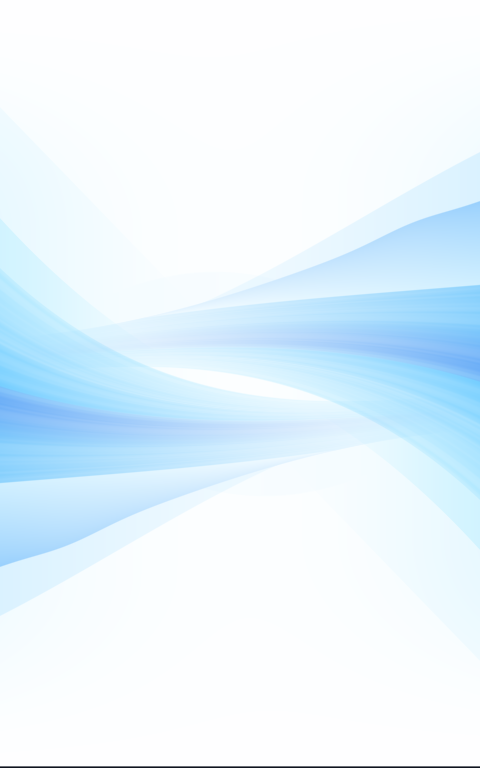
Write a WebGL 2 fragment shader that draws this background.

```glsl
#version 300 es
precision highp float;
// Two translucent blue ribbons sweeping in from opposite sides over white.
uniform vec2 u_resolution;
out vec4 fragColor;

float hash(float n) {
    return fract(sin(n * 91.345) * 47453.5);
}

float noise(float x) {
    float cell = floor(x);
    return mix(hash(cell), hash(cell + 1.0), smoothstep(0.0, 1.0, x - cell));
}

// Cubic through four heights at x = 0, 1/3, 2/3 and 1.
float curve(vec4 h, float x) {
    float u = 3.0 * x;
    vec4 weights = vec4((u - 1.0) * (u - 2.0) * (u - 3.0) / -6.0,
                        u * (u - 2.0) * (u - 3.0) / 2.0,
                        u * (u - 1.0) * (u - 3.0) / -2.0,
                        u * (u - 1.0) * (u - 2.0) / 6.0);
    return dot(h, weights);
}

// Smooth step from 0 above an edge to 1 below it.
float below(float y, float edge) {
    float soft = max(0.0012, 0.7 / u_resolution.y);
    return smoothstep(-soft, soft, y - edge);
}

// Light left after passing the right-hand ribbon; y runs downward.
vec3 ribbon(vec2 p) {
    float x = p.x, y = p.y;
    float veilTop = curve(vec4(0.449, 0.417, 0.315, 0.198), x);
    float top = curve(vec4(0.440, 0.409, 0.344, 0.263), x)
              - 0.008 * exp(-pow((x - 0.86) / 0.1, 2.0));
    float bandTop = curve(vec4(0.449, 0.411, 0.388, 0.371), x);
    float bandEnd = curve(vec4(0.471, 0.454, 0.457, 0.497), x);
    float bottom = curve(vec4(0.488, 0.478, 0.517, 0.651), x);
    float sheetEnd = curve(vec4(0.443, 0.456, 0.540, 0.716), x);

    // Positions inside each fold, from 0 to 1
    float foldT = clamp((y - top) / max(bandTop - top, 0.002), 0.0, 1.0);
    float bandT = clamp((y - bandTop) / (bandEnd - bandTop), 0.0, 1.0);
    float sweepT = clamp((y - bandEnd) / (bottom - bandEnd), 0.0, 1.0);

    // Fine fibres that follow the folds
    float along = (bandT + sweepT) * 14.0 + x * 0.8;
    float fibre = 0.6 * noise(along) + 0.4 * noise(along * 3.1 + 7.0) - 0.5;

    // Colour absorbed by each fold
    vec3 fold = mix(vec3(0.41, 0.19, 0.01), vec3(0.18, 0.06, 0.0), sqrt(foldT) * 0.4 + foldT * 0.6);
    vec3 band = mix(vec3(0.46, 0.18, 0.01), vec3(0.55, 0.30, 0.03),
                    smoothstep(0.35, 0.8, bandT) * (1.0 - 0.5 * smoothstep(0.88, 1.0, bandT)));
    vec3 sweep = mix(vec3(0.48, 0.17, 0.0), vec3(0.25, 0.07, 0.0), sweepT);
    band *= 1.0 + 0.22 * fibre;
    sweep *= 1.0 + 0.35 * fibre;

    vec3 ink = vec3(0.14, 0.05, 0.0) * below(y, veilTop);
    ink = mix(ink, fold, below(y, top));
    ink = mix(ink, band, below(y, max(bandTop, top)));
    ink = mix(ink, sweep, below(y, bandEnd));
    vec3 sheet = vec3(0.09, 0.02, 0.0) * smoothstep(0.6, 1.0, x) * (1.0 - below(y, sheetEnd));
    ink = mix(ink * pow(x, 1.4), sheet, below(y, bottom));

    // Wide diagonal sheet under the ribbon
    float diagonal = 0.605 + 0.645 * (x - 0.604);
    float wide = below(y, bottom) * (1.0 - below(y, diagonal)) * smoothstep(0.5, 1.0, x);
    ink += vec3(0.035, 0.01, 0.0) * wide;

    // Faint arch above the crossing
    float arch = below(y, 0.354 + 0.63 * (x - 0.448) * (x - 0.448)) * (1.0 - below(y, top));
    ink += vec3(0.018, 0.006, 0.0) * arch * smoothstep(0.2, 0.4, x) * smoothstep(0.75, 0.5, x);

    // Cool glow toward the side
    float glow = pow(x, 4.0) * smoothstep(0.0, 0.25, y) * smoothstep(0.98, 0.7, y);
    ink += vec3(0.05, 0.014, 0.0) * glow * (1.0 - below(y, veilTop) + below(y, bottom));
    return 1.0 - ink;
}

void main() {
    vec2 uv = gl_FragCoord.xy / u_resolution;
    vec2 p = vec2(uv.x, 1.0 - uv.y);

    // The second ribbon is the first turned by half a circle
    vec3 color = vec3(0.995, 0.998, 1.0) * ribbon(p) * ribbon(1.0 - p);

    // Thin dark rule along the lower border
    color = mix(vec3(0.06, 0.08, 0.12), color, smoothstep(0.0014, 0.0027, uv.y));
    fragColor = vec4(color, 1.0);
}
```
